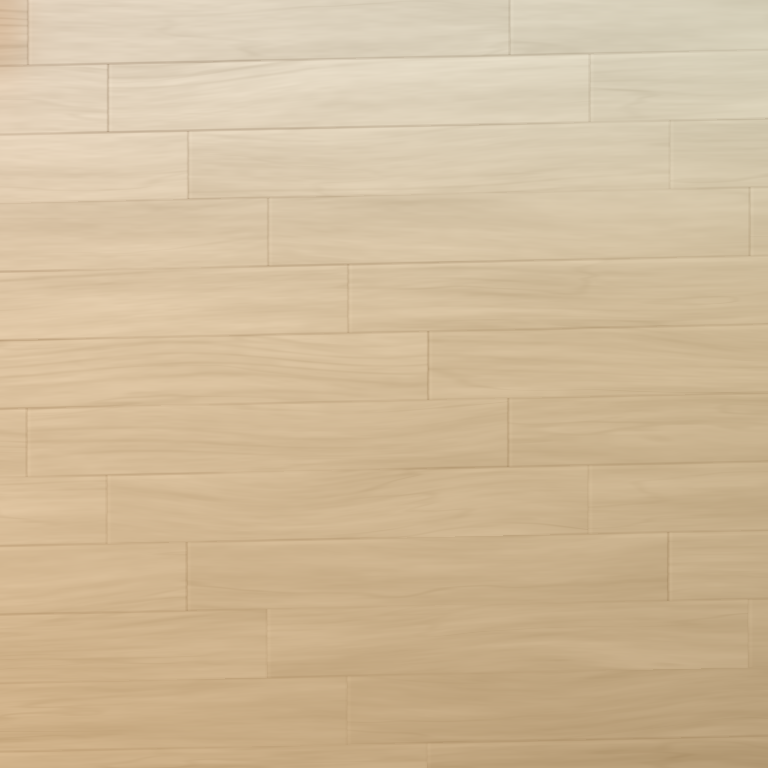
Reproduce this texture procedurally as a WebGL 2 fragment shader.

```glsl
#version 300 es
precision highp float;
// Pale oak plank floor with staggered joints, soft wavy grain and light fading from the top.
uniform vec2 u_resolution;
out vec4 fragColor;

float hash(vec2 p) {
  vec3 q = fract(vec3(p.xyx) * 0.1031);
  q += dot(q, q.yzx + 33.33);
  return fract((q.x + q.y) * q.z);
}

float noise(vec2 p) {
  vec2 i = floor(p), f = fract(p);
  f = f * f * (3.0 - 2.0 * f);
  return mix(mix(hash(i), hash(i + vec2(1, 0)), f.x),
             mix(hash(i + vec2(0, 1)), hash(i + vec2(1, 1)), f.x), f.y);
}

float fbm(vec2 p) {
  float sum = 0.0, amp = 0.5;
  for (int i = 0; i < 4; i++) {
    sum += amp * noise(p);
    p = p * 2.03 + 17.3;
    amp *= 0.5;
  }
  return sum;
}

// Soft line of the given half width around distance zero
float line(float dist, float halfWidth, float pixel) {
  return 1.0 - smoothstep(halfWidth * 0.3, halfWidth + pixel, abs(dist));
}

// Room light: cool and pale above, warm below, dimmer to the right
vec3 floorColor(vec2 uv) {
  vec3 top = mix(vec3(0.87, 0.80, 0.71), vec3(0.83, 0.80, 0.71), uv.x);
  vec3 middle = mix(vec3(0.865, 0.765, 0.63), vec3(0.80, 0.715, 0.575), uv.x);
  vec3 bottom = mix(vec3(0.81, 0.69, 0.53), vec3(0.72, 0.62, 0.475), uv.x);
  vec3 color = mix(bottom, middle, smoothstep(-0.1, 0.62, uv.y));
  color = mix(color, top, smoothstep(0.5, 1.0, uv.y));
  vec2 glow = (uv - vec2(0.42, 1.0)) * vec2(1.8, 3.2);
  color += vec3(0.02, 0.03, 0.04) * exp(-dot(glow, glow));
  vec2 corner = (uv - vec2(0.0, 0.97)) * vec2(28.0, 13.0);
  return color - vec3(0.02, 0.06, 0.09) * exp(-dot(corner, corner));
}

void main() {
  vec2 uv = gl_FragCoord.xy / u_resolution;
  float pixel = 1.0 / min(u_resolution.x, u_resolution.y);

  // Slightly tilted rows; each row shifts its joints by a sixth of a plank
  const float rowHeight = 0.0893, plankLength = 0.627;
  float down = 1.0 - uv.y + 0.021 * uv.x;
  float v = down / rowHeight + 0.038;
  float row = floor(v);
  float u = (uv.x - 0.0365 - 0.1042 * row) / plankLength;
  vec2 plank = vec2(floor(u), row);
  float seed = hash(plank + 41.0);
  float sharp = smoothstep(1.15, 0.0, length((uv - vec2(0.05, 0.95)) * vec2(0.9, 1.1)));

  // Bowed grain, moved to a new place in the wood for every plank
  float bow = (noise(vec2(uv.x * 3.5 + seed * 60.0, down * 9.0)) - 0.5) * 0.035;
  bow += (seed - 0.5) * 0.05 * uv.x;
  vec2 wood = vec2(uv.x, down + bow) + seed * vec2(31.0, 17.0);
  float streaks = fbm(wood * vec2(3.0, 42.0)) - 0.47;
  float fibres = fbm(wood * vec2(9.0, 150.0)) - 0.47;
  float pores = noise(wood * vec2(45.0, 330.0)) - 0.5;
  float rings = 0.5 + 0.5 * sin(wood.y * 420.0 + 9.0 * noise(wood * vec2(4.0, 30.0)));
  float ringMask = smoothstep(0.4, 0.75, noise(wood * vec2(3.0, 22.0) + 7.0));

  vec3 color = floorColor(uv);
  float tone = 0.085 * streaks + 0.04 * fibres + (0.008 + 0.014 * sharp) * pores;
  tone -= (0.008 + 0.03 * sharp) * pow(rings, 4.0) * ringMask;
  tone += (seed - 0.5) * 0.018;

  // Isolated dark veins that drift along the grain
  float vein = fbm(wood * vec2(2.4, 26.0) + 53.0) - 0.5;
  tone -= 0.028 * (1.0 - smoothstep(0.0, 0.035, abs(vein))) * noise(wood * vec2(6.0, 20.0));
  color += tone * vec3(0.95, 1.0, 1.08);

  // Long seams fade in and out, with a lighter bevel below
  float seamDist = (fract(v + 0.5) - 0.5) * rowHeight;
  float seamRow = floor(v + 0.5);
  float seamWear = smoothstep(0.2, 0.8, noise(vec2(uv.x * 5.0, seamRow * 7.3)));
  float seamInk = (0.035 + 0.075 * sharp) * (0.3 + 0.7 * seamWear);
  color -= seamInk * line(seamDist, 0.0014, pixel) * vec3(0.9, 1.0, 1.05);
  color += 0.018 * seamWear * line(seamDist - 0.0035, 0.003, pixel);

  // Short end joints, some almost closed
  float jointDist = (fract(u + 0.5) - 0.5) * plankLength;
  float jointWear = hash(vec2(floor(u + 0.5), row) + 9.0);
  float jointInk = 0.012 + 0.045 * jointWear * jointWear + 0.055 * sharp;
  color -= jointInk * line(jointDist, 0.0014, pixel) * vec3(0.9, 1.0, 1.05);
  color += 0.012 * line(jointDist - 0.003, 0.0025, pixel);

  fragColor = vec4(clamp(color, 0.0, 1.0), 1.0);
}
```
